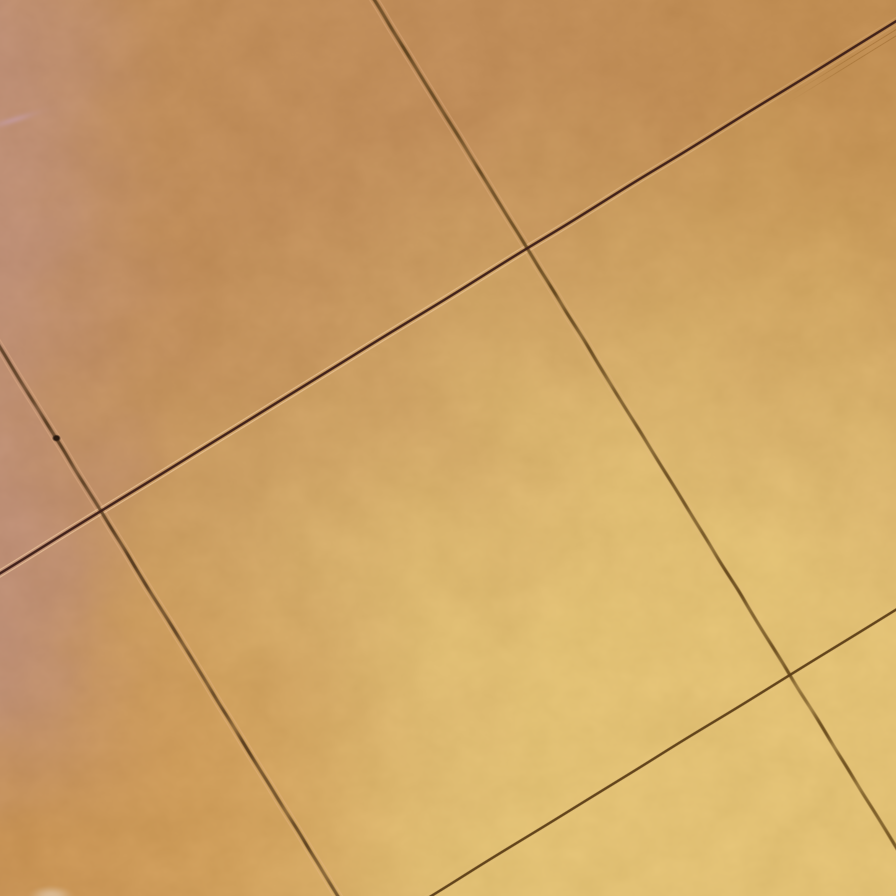
Give the GLSL for this texture, as a Shadertoy shader.

```glsl
#define TILE_SIZE 0.559
#define TILE_ANGLE 0.552
#define TILE_CORNER vec2(0.5885, 0.7227)
#define GLOW_CENTRE vec2(0.80, 0.08)
#define ROW_HALF_WIDTH 0.0014
#define COLUMN_HALF_WIDTH 0.0018
#define MOTTLE 0.26
#define RUST vec3(0.752, 0.552, 0.350)
#define STRAW vec3(0.885, 0.755, 0.455)
#define ROSE vec3(0.745, 0.560, 0.460)
#define ORANGE vec3(0.800, 0.580, 0.310)

vec2 hashGradient(vec2 cell) {
    vec2 k = vec2(dot(cell, vec2(127.1, 311.7)), dot(cell, vec2(269.5, 183.3)));
    return 2.0 * fract(sin(k) * 43758.5) - 1.0;
}

float gradientNoise(vec2 p) {
    vec2 i = floor(p), f = fract(p);
    vec2 w = f * f * f * (f * (f * 6.0 - 15.0) + 10.0);
    vec2 e = vec2(0.0, 1.0);
    float low = mix(dot(hashGradient(i), f),
                    dot(hashGradient(i + e.yx), f - e.yx), w.x);
    float high = mix(dot(hashGradient(i + e), f - e),
                     dot(hashGradient(i + 1.0), f - 1.0), w.x);
    return mix(low, high, w.y);
}

float fbm(vec2 p) {
    float sum = 0.0, amplitude = 0.5;
    for (int octave = 0; octave < 5; octave++) {
        sum += amplitude * gradientNoise(p);
        p = mat2(1.6, 1.2, -1.2, 1.6) * p + 7.3;
        amplitude *= 0.5;
    }
    return sum;
}

// Coverage of a stripe with soft edges
float stripe(float dist, float halfWidth, float blur) {
    return 1.0 - smoothstep(halfWidth - blur, halfWidth + blur, abs(dist));
}

// Glazed clay under a warm light from the lower right
vec3 clay(vec2 p, vec2 tile) {
    float cloud = fbm(p * 6.0 + tile * 3.7);
    float light = 1.0 - smoothstep(0.20, 0.96, distance(p, GLOW_CENTRE));
    light += MOTTLE * cloud - 0.04 * (tile.y + 1.0);
    vec3 color = mix(RUST, STRAW, clamp(light, 0.0, 1.0));

    float corner = 1.0 - smoothstep(0.08, 0.42, distance(p, vec2(0.13, 0.06)));
    color = mix(color, ORANGE, 0.55 * corner);
    float edge = 1.0 - smoothstep(-0.04, 0.22, p.x + 0.15 * cloud);
    color = mix(color, ROSE, edge * smoothstep(0.05, 0.25, p.y + 0.15 * cloud));
    float amber = smoothstep(0.45, 1.0, p.x) * smoothstep(0.45, 0.85, p.y);
    color -= vec3(0.0, 0.0, 0.03) * amber;

    color += 0.05 * fbm(p * 19.0 + 4.0);
    return color + 0.008 * gradientNoise(p * vec2(70.0, 100.0));
}

void mainImage(out vec4 fragColor, in vec2 fragCoord) {
    vec2 p = fragCoord / iResolution.xy;
    float blur = 0.0002 + 0.6 / iResolution.y;

    // Rotated tile grid
    vec2 axis = vec2(cos(TILE_ANGLE), sin(TILE_ANGLE));
    vec2 offset = p - TILE_CORNER;
    vec2 grid = vec2(dot(offset, axis), dot(offset, vec2(-axis.y, axis.x))) / TILE_SIZE;
    vec2 joint = floor(grid + 0.5);
    vec2 dist = (grid - joint) * TILE_SIZE;
    dist += 0.0008 * vec2(gradientNoise(p * 22.0), gradientNoise(p * 9.0 + 5.0));
    vec3 color = clay(p, floor(grid));

    // Thin pale rims, strongest toward the upper left
    float upperRow = step(-0.5, joint.y);
    float rimFade = 1.0 - smoothstep(0.3, 1.2, p.x);
    float rowRim = stripe(abs(dist.y) - 0.0036, 0.0006, blur);
    float columnRim = stripe(abs(dist.x) - 0.0044, 0.0007, blur);
    color = mix(color, vec3(0.96, 0.82, 0.65), rowRim * mix(0.1, 0.65, upperRow * rimFade));
    color = mix(color, vec3(0.92, 0.72, 0.56), columnRim * 0.35 * rimFade);

    // Joints: worn olive columns, crisp dark rows
    float wear = 0.82 + 0.5 * gradientNoise(p * 45.0);
    vec3 columnColor = mix(vec3(0.34, 0.23, 0.13), vec3(0.44, 0.32, 0.12), p.x);
    float column = stripe(dist.x, COLUMN_HALF_WIDTH, blur + 0.0003);
    color = mix(color, columnColor, column * clamp(wear, 0.0, 1.0));
    vec3 rowColor = mix(vec3(0.36, 0.24, 0.09), vec3(0.23, 0.11, 0.09), upperRow);
    color = mix(color, rowColor, 0.95 * stripe(dist.y, ROW_HALF_WIDTH, blur));

    // Hairline scratches beside the upper row at the right
    float scratch = stripe(abs(dist.y + 0.011) - 0.003, 0.0005, blur);
    color -= 0.09 * scratch * upperRow * smoothstep(0.87, 0.97, p.x);

    // Chip in a joint, a lilac glint and a pale spot
    float chip = 1.0 - smoothstep(0.002, 0.005, length((p - vec2(0.063, 0.511)) * vec2(0.9, 1.1)));
    color = mix(color, vec3(0.16, 0.10, 0.06), chip);
    vec2 glintOffset = p - vec2(0.015, 0.866);
    float glint = exp(-pow(glintOffset.x / 0.022, 2.0)
                      - pow((glintOffset.y - 0.3 * glintOffset.x) / 0.004, 2.0));
    color = mix(color, vec3(0.78, 0.62, 0.66), 0.6 * glint);
    float spot = 1.0 - smoothstep(0.002, 0.02, length((p - vec2(0.057, 0.0)) * vec2(0.7, 1.5)));
    color = mix(color, vec3(0.88, 0.78, 0.66), 0.7 * spot);

    fragColor = vec4(clamp(color, 0.0, 1.0), 1.0);
}
```
